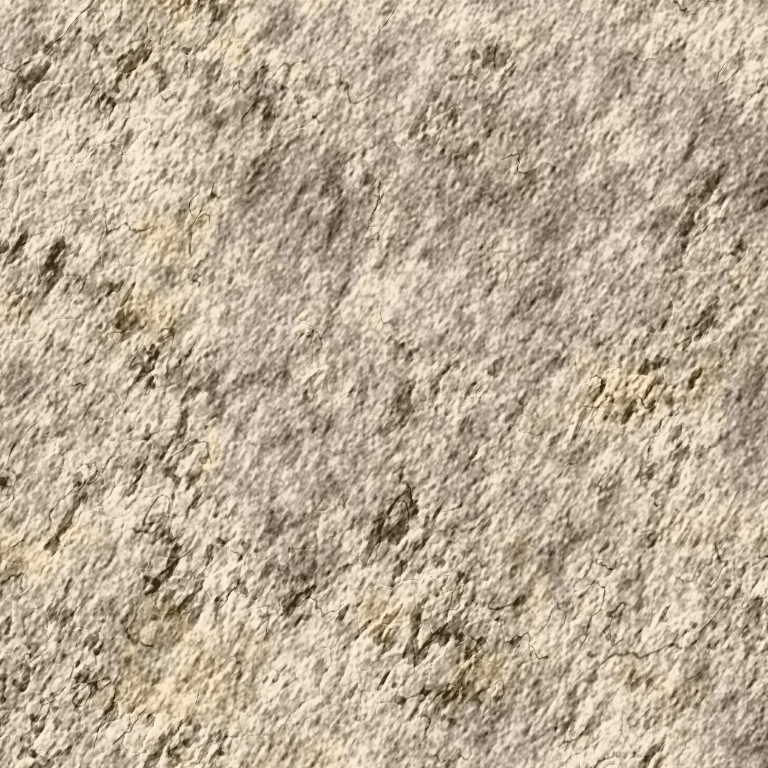
Reproduce this texture procedurally as a Shadertoy shader.

```glsl
// Weathered limestone: cream, chipped rock with a dusty grey stain in the middle.
// A gritty height field of noise and cellular chips, stretched along a steep
// diagonal, is lit from the upper left; crisp gouges, cracks and stains lie on top.

float hash(vec2 p) {
    return fract(sin(dot(p, vec2(127.1, 311.7))) * 43758.5453);
}

float noise(vec2 p) {
    vec2 i = floor(p), f = fract(p);
    f = f * f * (3.0 - 2.0 * f);
    return mix(mix(hash(i), hash(i + vec2(1, 0)), f.x),
               mix(hash(i + vec2(0, 1)), hash(i + vec2(1, 1)), f.x), f.y);
}

// Five octaves, averaging 0.5
float fbm(vec2 p) {
    float sum = 0.0, amp = 0.5;
    for (int i = 0; i < 5; i++) {
        sum += amp * noise(p);
        p = mat2(1.6, 1.2, -1.2, 1.6) * p + 7.3;
        amp *= 0.5;
    }
    return sum / 0.97;
}

// Rotate and stretch so that features run steeply up to the right
vec2 alongGrain(vec2 p) {
    return vec2(dot(p, vec2(0.85, -0.53)), 0.55 * dot(p, vec2(0.53, 0.85)));
}

// Cellular chips: x = gap to the nearest border, y = random value of the chip
vec2 chips(vec2 p) {
    vec2 cell = floor(p);
    float nearest = 9.0, second = 9.0, id = 0.0;
    for (int y = -1; y <= 1; y++)
    for (int x = -1; x <= 1; x++) {
        vec2 c = cell + vec2(x, y);
        float d = length(c + vec2(hash(c), hash(c + 37.7)) - p);
        if (d < nearest) {
            second = nearest;
            nearest = d;
            id = hash(c + 91.3);
        } else {
            second = min(second, d);
        }
    }
    return vec2(second - nearest, id);
}

// Dusty grey area: a broad central patch with ragged outline and pale islands
float greyStain(vec2 p) {
    vec2 d = (p - vec2(0.46, 0.50)) * vec2(1.0, 1.1);
    float patchy = fbm(p * 5.0 + 3.0) + 0.40 * exp(-13.0 * dot(d, d));
    float islands = smoothstep(0.56, 0.66, fbm(p * 12.0 + 41.0));
    return smoothstep(0.46, 0.74, patchy) * (1.0 - 0.85 * islands);
}

float height(vec2 p, float chipped) {
    vec2 q = alongGrain(p);
    float base = 0.65 * fbm(q * 36.0) + 0.16 * noise(q * 200.0);
    q += 0.03 * (vec2(fbm(p * 30.0), fbm(p * 30.0 + 19.0)) - 0.5);
    vec2 chip = chips(q * 36.0);
    return base + chipped * (0.12 * chip.y + 0.05 * smoothstep(0.0, 0.2, chip.x));
}

// Ragged dark gouges: narrow slivers and broken crumbs
float gouges(vec2 p) {
    vec2 q = alongGrain(p);
    float slivers = smoothstep(0.61, 0.70, fbm(q * vec2(62.0, 44.0) + 27.0));
    float crumbs = smoothstep(0.68, 0.86, noise(q * 140.0 + 4.0));
    return max(slivers, crumbs * smoothstep(0.46, 0.60, fbm(p * 12.0 + 33.0)));
}

// Thin lines where a noise field crosses its mean
float crackLine(vec2 q, float width) {
    return 1.0 - smoothstep(0.0, width, abs(fbm(q) - 0.5));
}

void mainImage(out vec4 fragColor, in vec2 fragCoord) {
    vec2 p = fragCoord / iResolution.xy;
    vec2 q = alongGrain(p);
    float grey = greyStain(p);
    float rough = smoothstep(0.34, 0.60, fbm(p * 8.0 + 60.0));
    float chipped = (1.0 - 0.85 * grey) * rough;

    // Relief lit from the upper left
    vec2 toLight = vec2(-0.0021, 0.0018);
    float relief = height(p, chipped) - height(p + toLight, chipped);
    float tone = 0.765 - 0.10 * grey + 0.26 * (fbm(p * 10.0 + 12.0) - 0.5);
    tone += relief * mix(2.5, 2.0, grey);

    // Speckled mineral grain
    tone += 0.23 * (noise(q * 340.0) - 0.5) + 0.17 * (noise(p * 270.0 + 9.0) - 0.5);
    tone += 0.36 * (fbm(q * 80.0) - 0.5);

    // Gouges in shadow, with a sunlit lip on the far side
    float depth = mix(0.35, 1.0, rough) * (1.0 - 0.55 * grey);
    float gouge = gouges(p);
    float lip = gouges(p + 1.8 * toLight) * (1.0 - gouge);
    tone += depth * (0.10 * lip - 0.34 * gouge);

    // Broken cracks, rarer inside the stain
    float shortCracks = crackLine(q * 20.0 + 23.0, 0.026) * smoothstep(0.50, 0.60, fbm(p * 19.0 + 80.0));
    float longCracks = crackLine(q * 8.0 + 63.0, 0.013) * smoothstep(0.52, 0.60, fbm(p * 7.0 + 15.0));
    tone -= 0.34 * max(shortCracks, longCracks) * (1.0 - 0.7 * grey);

    // Small shadowed hollows
    tone -= 0.10 * smoothstep(0.54, 0.68, fbm(q * 24.0 + 50.0));

    // Roll off the brightest faces, then tint: warm cream or dull grey
    tone = tone > 0.80 ? 0.80 + 0.13 * (1.0 - exp((0.80 - tone) / 0.13)) : tone;
    vec3 color = max(tone, 0.15) + mix(vec3(0.066, 0.012, -0.076), vec3(0.054, 0.004, -0.060), grey);

    // Faint ochre staining on the clean rock
    float ochre = smoothstep(0.56, 0.76, fbm(p * 10.0 + 70.0)) * (1.0 - grey);
    color += ochre * vec3(0.015, -0.005, -0.04);

    fragColor = vec4(clamp(color, 0.0, 1.0), 1.0);
}
```
